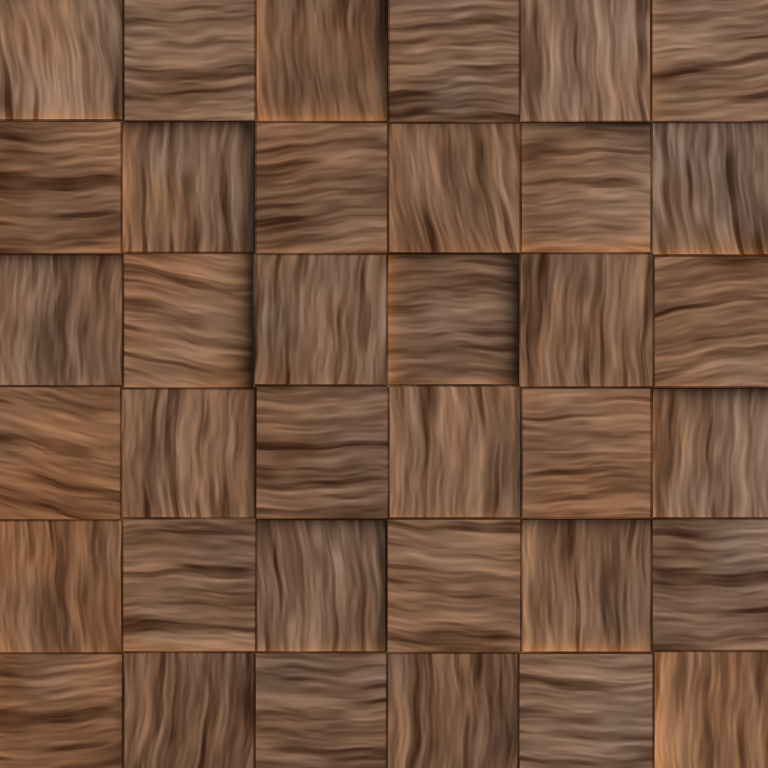
Give the GLSL for this texture, as a Shadertoy shader.

```glsl
// Checkered wall of rough wooden blocks with alternating grain and uneven depth.
#define TILES 5.79
#define ORIGIN vec2(0.08, 0.126)
#define SEAM 0.009
#define JITTER 0.012
#define TILT 0.22
#define FIBRES 25.0
#define CONTRAST 1.15
#define SHADOW 0.62
#define DARK_WOOD vec3(0.23, 0.14, 0.09)
#define LIGHT_WOOD vec3(0.645, 0.495, 0.39)
#define GLOW vec3(0.22, 0.11, 0.02)
#define GAP_COLOR vec3(0.15, 0.08, 0.04)

float hash(vec2 p) {
    vec3 q = fract(p.xyx * vec3(0.1031, 0.1030, 0.0973));
    q += dot(q, q.yzx + 33.33);
    return fract((q.x + q.y) * q.z);
}

float noise(vec2 p) {
    vec2 i = floor(p), f = fract(p);
    f = f * f * (3.0 - 2.0 * f);
    return mix(mix(hash(i), hash(i + vec2(1, 0)), f.x),
               mix(hash(i + vec2(0, 1)), hash(i + vec2(1, 1)), f.x), f.y);
}

// Brightness offset of the grain; x runs along the fibres, y across them.
float grain(vec2 p, float seed) {
    p.y += 0.022 * sin(p.x * 4.0 + seed) + 0.007 * sin(p.x * 13.0 + p.y * 9.0 + seed * 3.0);
    vec2 shift = vec2(seed, seed * 1.7);
    float broad = noise(p * vec2(1.1, 6.0) + shift) - 0.5;
    float fibre = noise(p * vec2(2.2, FIBRES) + shift + 31.0) - 0.5;
    float fine = noise(p * vec2(6.0, FIBRES * 1.9) + shift + 67.0) - 0.5;
    float crack = smoothstep(0.62, 0.9, noise(p * vec2(1.5, FIBRES * 0.75) + shift + 90.0));
    return 0.30 * broad + 0.36 * fibre + 0.28 * fine - 0.30 * crack;
}

// How far a neighbouring block stands above this one, 0 to 1.
float rise(vec2 cell, vec2 side) {
    return max(hash(cell + side + 7.0) - hash(cell + 7.0), 0.0);
}

// Falloff from an edge that widens with the height of the step.
float falloff(float dist, float height) {
    return height * exp(-max(dist, 0.0) / (0.02 + 0.07 * height));
}

void mainImage(out vec4 fragColor, in vec2 fragCoord) {
    vec2 uv = fragCoord / iResolution.xy;
    vec2 grid = uv * TILES + ORIGIN;
    float pixel = TILES / min(iResolution.x, iResolution.y);

    // Slightly misaligned joints between columns and rows
    vec2 nearest = floor(grid + 0.5);
    vec2 rowCol = floor(grid);
    grid += JITTER * (vec2(hash(vec2(nearest.x, rowCol.y) + 21.0),
                           hash(vec2(rowCol.x, nearest.y) + 43.0)) * 2.0 - 1.0);
    vec2 cell = floor(grid);
    vec2 local = fract(grid);
    float seed = hash(cell + 3.0) * 50.0;

    // Grain turns a quarter between neighbours, with a small tilt of its own
    vec2 along = mod(cell.x + cell.y, 2.0) < 0.5 ? local : local.yx;
    float lean = hash(cell + 11.0) * 2.0 - 1.0;
    float angle = TILT * lean * lean * lean;
    along = mat2(cos(angle), sin(angle), -sin(angle), cos(angle)) * (along - 0.5);
    float tone = 0.62 + CONTRAST * grain(along, seed);
    tone += 0.13 * (hash(cell + 5.0) - 0.5) + 0.09 * (uv.x - 0.5) + 0.05 * (uv.y - 0.5);

    // Wood colour drifts between reddish and greyish brown
    float warmth = 0.6 * noise(grid * 2.3 + 12.0) + 0.6 * hash(cell + 17.0) - 0.6 - 0.3 * (uv.x - 0.5);
    vec3 color = mix(DARK_WOOD, LIGHT_WOOD, clamp(tone, 0.0, 1.1));
    color *= 1.0 + warmth * vec3(0.08, -0.05, -0.22);

    // Light from the lower left: shade at top and right, warm bounce at the others
    vec2 far = 1.0 - local;
    float shade = falloff(far.x, rise(cell, vec2(1, 0))) + falloff(far.y, rise(cell, vec2(0, 1)));
    float bounce = falloff(local.x, rise(cell, vec2(-1, 0))) + falloff(local.y, rise(cell, vec2(0, -1)));
    bounce += 0.3 * exp(-local.y / 0.03);
    color *= 1.0 - SHADOW * min(shade * 1.5, 1.0);
    color += GLOW * min(bounce, 1.0);

    // Narrow joints, uneven in depth along their length
    vec2 edge = min(local, far);
    float joint = 1.0 - smoothstep(SEAM - pixel * 0.5, SEAM + pixel * 0.7, min(edge.x, edge.y));
    float depth = 0.35 + 0.4 * noise(grid * 3.0 + 40.0) + 0.5 * min(shade, 0.5);
    color = mix(color, GAP_COLOR, joint * min(depth, 1.0));

    fragColor = vec4(color, 1.0);
}
```
